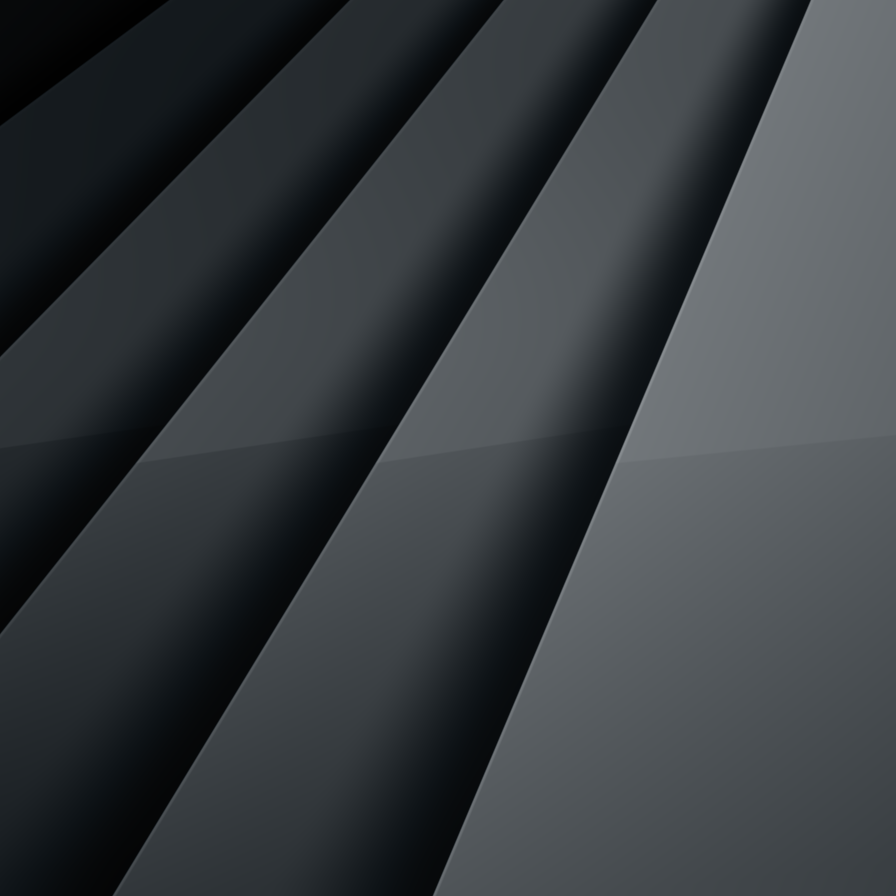
Give the GLSL for this background, as a three.js fragment shader.

```glsl
// Fanned dark metal panels, each overlapping the one to its left.
// Slanted edges come from one linear rule; panels are painted left to right
// with a soft cast shadow, a glossy crease and a thin bright rim.

varying vec2 vUv;

// Brightness of panel k at depth d below the top and distance h from its edge
float panelLight(float k, float d, float h) {
  float light = 0.465 - 0.086 * k;
  light *= 1.0 - 0.5 * h;

  // Upper ends of the covered panels are dimmer
  float covered = min(k, 1.0);
  light *= 1.0 - 0.17 * covered * (1.0 - smoothstep(0.0, 0.42, d));

  // Gloss ends at a slightly tilted crease, then fades to the bottom
  float crease = 0.517 - (k < 0.5 ? 0.105 : 0.167) * h;
  float below = smoothstep(-0.0015, 0.0015, d - crease);
  float fade = clamp((d - crease) / 0.5, 0.0, 1.0);
  light *= 1.0 - below * (0.06 + 0.04 * k);
  light *= 1.0 - fade * (0.25 + 0.13 * k);
  return light;
}

void main() {
  float d = 1.0 - vUv.y;
  float light = 0.015 + 0.02 * smoothstep(0.2, 0.0, vUv.x + d);

  for (int i = 0; i < 5; i++) {
    float k = 4.0 - float(i);
    float extra = max(k - 3.0, 0.0);

    // Slanted edge: position along the top and lean to the left
    float top = 0.905 - 0.1715 * k - 0.03 * extra;
    float lean = 0.422 + 0.186 * k + 0.177 * extra;
    float h = vUv.x - top + lean * d;
    float dist = h / sqrt(1.0 + lean * lean);

    // Shadow on the panel underneath, widening downward
    float reach = 0.085 + 0.11 * d;
    light *= 1.0 - 0.8 * smoothstep(-reach, 0.0, h);

    // Panel face and its lit rim
    float face = panelLight(k, d, max(h, 0.0));
    float rim = smoothstep(0.0035, 0.0005, abs(dist - 0.001));
    face += rim * (0.085 - 0.017 * k) * (0.5 + 0.5 * smoothstep(0.0, 0.4, d));
    light = mix(light, face, smoothstep(-0.0012, 0.0012, dist));
  }

  // Cool steel tint
  vec3 steel = light + vec3(-0.02, 0.0, 0.015) * smoothstep(0.0, 0.08, light);
  gl_FragColor = vec4(clamp(steel, 0.0, 1.0), 1.0);
}
```
